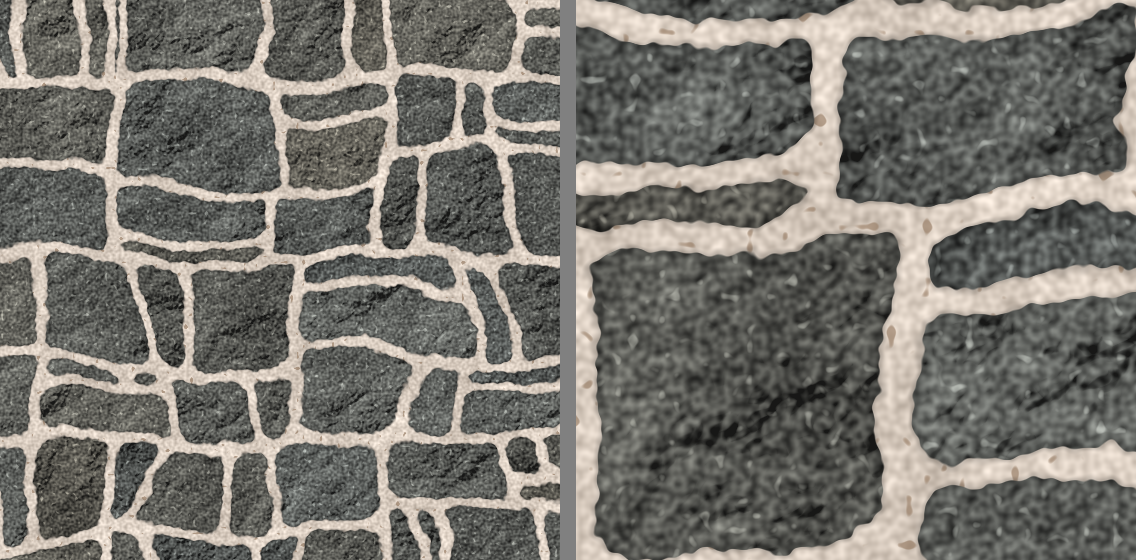
Left: the whole. Right: its middle third, enlarged.
Give the GLSL for this texture, as a WebGL 1 fragment shader.

```glsl
precision highp float;
uniform vec2 u_resolution;

float hash(vec2 p) {
  vec3 q = fract(p.xyx * 0.1031);
  q += dot(q, q.yzx + 33.33);
  return fract((q.x + q.y) * q.z);
}

float cornerSlope(vec2 cell, vec2 corner, vec2 f) {
  float angle = 6.2832 * hash(cell + corner);
  return dot(vec2(cos(angle), sin(angle)), f - corner);
}

// Gradient noise, roughly -0.7 to 0.7
float noise(vec2 p) {
  vec2 cell = floor(p), f = fract(p);
  vec2 u = f * f * f * (f * (f * 6.0 - 15.0) + 10.0);
  float low = mix(cornerSlope(cell, vec2(0.0), f), cornerSlope(cell, vec2(1.0, 0.0), f), u.x);
  float high = mix(cornerSlope(cell, vec2(0.0, 1.0), f), cornerSlope(cell, vec2(1.0), f), u.x);
  return mix(low, high, u.y);
}

vec2 noise2(vec2 p) {
  return vec2(noise(p), noise(p + 41.3));
}

// Broken rock face: creased octaves stretched along a rising diagonal
float relief(vec2 p) {
  p = mat2(0.8, -0.75, 0.5, 1.1) * p * 7.0;
  float height = 0.0, amp = 1.0;
  for (int i = 0; i < 5; i++) {
    height += amp * abs(noise(p));
    p = mat2(1.6, 1.2, -1.2, 1.6) * p + 7.7;
    amp *= 0.55;
  }
  return height;
}

// Splits wall blocks into stones; returns the rounded depth inside a stone
float stoneDepth(vec2 p, out vec2 id) {
  vec2 block = vec2(0.48, 0.32);
  float row = floor(p.y / block.y);
  float shift = hash(vec2(row, 7.0)) * block.x;
  float col = floor((p.x + shift) / block.x);
  vec2 lo = vec2(col, row) * block - vec2(shift, 0.0);
  vec2 hi = lo + block;
  id = vec2(col, row) + 20.0;
  for (int i = 0; i < 4; i++) {
    float pick = hash(id + 3.7), r = hash(id + 9.1);
    float slant = hash(id + 15.3) - 0.5;
    float ratio = i < 2 ? mix(0.37, 0.63, r) : mix(0.32, 0.68, step(0.5, r));
    bool level = i == 0 || (i == 2 && pick < 0.35);
    bool upright = i == 1 || (i == 2 && pick > 0.8) || (i == 3 && pick < 0.25);
    vec2 mid = 0.5 * (lo + hi);
    float side = 0.0;
    if (level) {
      float cut = mix(lo.y, hi.y, ratio) + 0.12 * slant * (p.x - mid.x);
      side = step(cut, p.y);
      if (side > 0.5) lo.y = cut; else hi.y = cut;
    } else if (upright) {
      float cut = mix(lo.x, hi.x, ratio) + 0.5 * slant * (p.y - mid.y);
      side = step(cut, p.x);
      if (side > 0.5) lo.x = cut; else hi.x = cut;
    }
    id += vec2(11.3, 2.9) + side * vec2(3.1, 5.7);
  }
  vec2 inset = min(p - lo, hi - p);
  return 0.03 - length(max(0.03 - inset, 0.0));
}

void main() {
  vec2 p = gl_FragCoord.xy / u_resolution.y;
  float pixel = 1.0 / u_resolution.y;

  // Uneven courses and ragged stone outlines
  vec2 bent = p + 0.05 * noise2(p * 3.0 + 5.0) + 0.016 * noise2(p * 11.0);
  vec2 id;
  float depth = stoneDepth(bent + vec2(0.0, 0.1), id) - 0.0095;
  depth += 0.006 * noise(p * 38.0) + 0.004 * noise(p * 105.0);
  float stoneMask = smoothstep(-pixel, pixel, depth);

  // Rock face lit from the upper left
  vec2 face = p + 9.0 * vec2(hash(id), hash(id + 4.4));
  float lit = relief(face) - relief(face + vec2(-0.002, 0.0035));
  float crevice = smoothstep(0.03, 0.11, -lit) * smoothstep(-0.05, 0.2, noise(face * 6.0));
  float tone = 0.355 + 0.07 * (hash(id + 1.9) - 0.5) + 0.8 * lit - 0.16 * crevice;
  tone += 0.08 * noise(face * 9.0) + 0.1 * noise(face * 75.0) + 0.24 * noise(face * 190.0);

  // Pale mineral flecks and a shaded rim
  tone += 0.2 * smoothstep(0.3, 0.5, noise(face * 115.0 + 3.0));
  tone *= mix(0.78, 1.0, smoothstep(0.0, 0.006, depth));
  vec3 tint = mix(vec3(0.97, 1.01, 0.99), vec3(1.03, 1.0, 0.91), hash(id + 6.2));
  vec3 stone = max(tone, 0.09) * tint;

  // Sandy mortar with scattered brown grit
  float sand = 0.16 * noise(p * 180.0) + 0.1 * noise(p * 70.0) + 0.1 * noise(p * 14.0);
  vec3 mortar = vec3(0.86, 0.81, 0.76) + sand;
  mortar = mix(mortar, vec3(0.6, 0.5, 0.41), 0.7 * smoothstep(0.38, 0.5, noise(p * 95.0 + 8.0)));
  mortar *= mix(0.84, 1.0, smoothstep(0.0, 0.004, -depth));

  gl_FragColor = vec4(clamp(mix(mortar, stone, stoneMask), 0.0, 1.0), 1.0);
}
```
